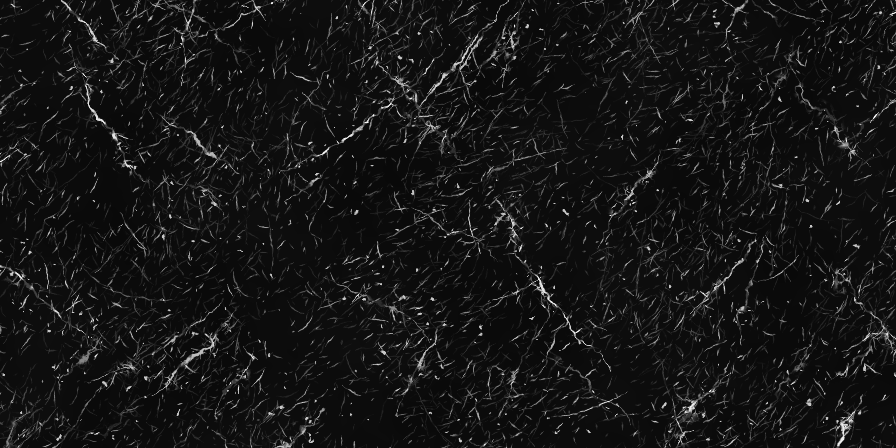
A Shadertoy shader for this texture:

```glsl
// Black marble: a near-black ground covered with fine, mostly rising scratches,
// scattered per grid cell in six sizes, plus jagged broken veins that carry
// a cellular crackle around them, and small pale specks.

vec3 hash3(vec2 c) {
    vec3 q = fract(c.xyx * vec3(0.1031, 0.1030, 0.0973));
    q += dot(q, q.yxz + 33.33);
    return fract((q.xxy + q.yzz) * q.zyx);
}

mat2 turn(float a) {
    float c = cos(a), s = sin(a);
    return mat2(c, -s, s, c);
}

// Layered sines, each octave turned and doubled; about -1 to 1
float ripple(vec2 p) {
    float sum = 0.0, amp = 0.6;
    for (int i = 0; i < 4; i++) {
        sum += amp * sin(p.x + 1.4 * sin(p.y + 0.7));
        p = mat2(1.2, 1.6, -1.6, 1.2) * p + 1.7;
        amp *= 0.55;
    }
    return sum;
}

// Antialiased coverage of a line with the given half width
float ink(float dist, float width) {
    float aa = 0.7 / iResolution.y;
    return 1.0 - smoothstep(width - aa, width + aa, dist);
}

// Distance to a slightly bent segment; y holds the taper towards its ends
vec2 segment(vec2 q, float angle, float halfLen, float bend) {
    q = turn(angle) * q;
    q.y += bend * q.x * q.x;
    float over = max(abs(q.x) - halfLen, 0.0);
    return vec2(length(vec2(over, q.y)), max(1.0 - abs(q.x) / halfLen, 0.0));
}

// Short scratches, one per cell, gathered in clusters
float scratches(vec2 p, float cells, float seed) {
    vec2 g = p * cells;
    float light = 0.0;
    for (int j = -1; j <= 1; j++)
    for (int i = -1; i <= 1; i++) {
        vec2 cell = floor(g) + vec2(i, j);
        vec3 r = hash3(cell + seed), s = hash3(cell + seed + 57.0);
        vec2 home = cell / cells;
        float density = 0.6 + 0.45 * ripple(home * 11.0 + 2.0);
        if (r.z > density) continue;
        float angle = 0.85 + 0.4 * ripple(home * 4.0) + (s.x - 0.5) * 1.2;
        if (s.z > 0.78) angle += 1.4;
        vec2 d = segment(g - cell - r.xy, angle, mix(0.12, 0.85, s.y * s.y), 0.5 * (s.z - 0.5));
        float glow = fract(s.x * 17.0 + s.z * 9.0);
        float tone = mix(0.12, 1.0, glow * glow * glow);
        light = max(light, tone * ink(d.x / cells, 0.0003 + 0.0011 * d.y));
    }
    return light;
}

// Long jagged veins: x is the line, y the halo around it
vec2 veins(vec2 p, float cells, float seed) {
    vec2 wobble = vec2(ripple(p * 24.0), ripple(p.yx * 27.0 + 4.0));
    vec2 fine = vec2(ripple(p * 110.0), ripple(p.yx * 120.0 + 4.0));
    vec2 g = (p + 0.012 * wobble + 0.003 * fine) * cells;
    vec2 result = vec2(0.0);
    for (int j = -1; j <= 1; j++)
    for (int i = -1; i <= 1; i++) {
        vec2 cell = floor(g) + vec2(i, j);
        vec3 r = hash3(cell + seed), s = hash3(cell + seed + 31.0);
        if (r.z > 0.8) continue;
        float angle = s.z < 0.68 ? 0.5 + 0.8 * s.x : -1.1 + 0.7 * s.x;
        vec2 d = segment(g - cell - r.xy, angle, mix(0.3, 0.8, s.y), 0.5 * (s.x - 0.5));
        d.x /= cells;
        float strength = mix(0.45, 1.0, r.z / 0.8);
        float core = ink(d.x, 0.0007 + 0.0024 * d.y * strength);
        float halo = exp(-d.x * 48.0) * smoothstep(0.0, 0.4, d.y);
        result = max(result, strength * vec2(core, halo));
    }
    return result;
}

// Cellular noise: nearest and second distance, and the nearest cell's number
vec3 cellular(vec2 g) {
    vec3 best = vec3(9.0, 9.0, 0.0);
    for (int j = -1; j <= 1; j++)
    for (int i = -1; i <= 1; i++) {
        vec2 cell = floor(g) + vec2(i, j);
        vec3 r = hash3(cell + 11.0);
        float d = length(g - cell - r.xy);
        if (d < best.x) best = vec3(d, best.x, r.z);
        else best.y = min(best.y, d);
    }
    return best;
}

void mainImage(out vec4 fragColor, in vec2 fragCoord) {
    vec2 p = fragCoord / iResolution.y + 3.0;

    // Veins break up along their length
    vec2 vein = max(veins(p, 3.1, 7.0), 0.8 * veins(p, 4.7, 83.0));
    float broken = smoothstep(-0.5, 0.4, ripple(p * 75.0));
    float light = vein.x * mix(0.25, 1.0, broken);

    // Chipped scratches from long hairlines to fine ticks, brighter beside the veins
    float chips = smoothstep(-0.7, 0.2, ripple(p * 120.0 + 6.0));
    for (int k = 0; k < 6; k++) {
        float size = float(k);
        vec2 jag = vec2(ripple(p * 90.0 + size), ripple(p.yx * 95.0 - size));
        float layer = scratches(p + 0.0022 * jag, 9.0 + 7.0 * size, 19.0 * size);
        light = max(light, layer * mix(0.3, 1.0, chips) * (0.85 + 0.9 * vein.y));
    }

    // Crackle beside the veins, and specks everywhere
    vec2 shake = vec2(ripple(p * 70.0), ripple(p.yx * 75.0 + 3.0));
    vec3 grain = cellular(p * 46.0 + 0.35 * shake);
    float crack = ink(0.5 * (grain.y - grain.x) / 46.0, 0.001);
    float patches = smoothstep(-0.1, 0.5, ripple(p * 21.0 + 8.0)) * broken;
    light = max(light, crack * patches * smoothstep(0.15, 0.7, vein.y));
    float speck = ink(grain.x / 46.0, 0.001 + 0.003 * fract(grain.z * 13.0));
    light = max(light, 0.8 * speck * step(grain.z, 0.08 + 0.35 * vein.y));

    float ground = 0.045 + 0.008 * ripple(p * 9.0);
    fragColor = vec4(vec3(mix(ground, 0.97, min(light, 1.0))), 1.0);
}
```
